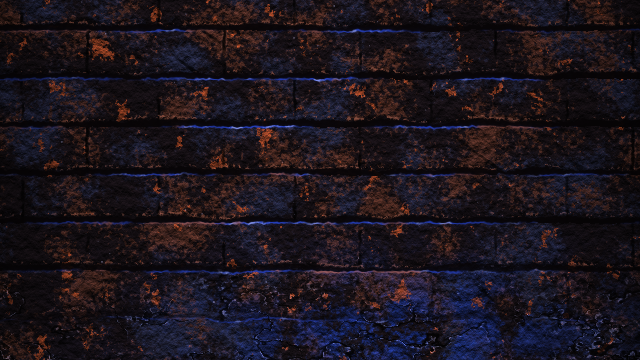
A Shadertoy shader for this texture:

```glsl
// Weathered dark brick wall with rust patches, blue-lit ledges and cracked blue paint at the base.

vec2 gradientAt(vec2 cell) {
    float angle = 6.2832 * fract(sin(dot(cell, vec2(127.1, 311.7))) * 43758.5);
    return vec2(cos(angle), sin(angle));
}

float noise(vec2 p) {
    vec2 i = floor(p), f = fract(p);
    vec2 u = f * f * f * (f * (f * 6.0 - 15.0) + 10.0);
    vec2 e = vec2(1.0, 0.0);
    float low = mix(dot(gradientAt(i), f), dot(gradientAt(i + e), f - e), u.x);
    float high = mix(dot(gradientAt(i + e.yx), f - e.yx), dot(gradientAt(i + 1.0), f - 1.0), u.x);
    return mix(low, high, u.y);
}

float fbm(vec2 p) {
    float sum = 0.0, amplitude = 1.0;
    for (int i = 0; i < 5; i++) {
        sum += amplitude * noise(p);
        p = mat2(1.6, 1.2, -1.2, 1.6) * p + 17.3;
        amplitude *= 0.55;
    }
    return sum;
}

void mainImage(out vec4 fragColor, in vec2 fragCoord) {
    vec2 p = fragCoord / iResolution.y;
    float across = fragCoord.x / iResolution.x;
    float pixel = 1.0 / iResolution.y;
    float decay = 1.0 - smoothstep(0.1, 0.3, p.y + 0.1 * noise(p * 4.0));

    // Running-bond layout, chipped and bent by wear
    vec2 bend = vec2(noise(p * 9.0), noise(p * vec2(7.0, 3.0) + 40.0));
    vec2 q = p + (0.005 + 0.018 * decay) * bend + 0.005 * noise(p * 40.0) + 0.003 * noise(p * 95.0);
    float course = (q.y - 0.914) / 0.1335;
    float row = floor(course), v = fract(course);
    float column = (q.x - mix(0.44, 0.243, mod(row, 2.0))) / 0.3785;
    float jointDistance = abs(fract(column + 0.5) - 0.5) * 0.3785;
    float brickTone = noise(vec2(floor(column), row) * 3.7 + 0.4);

    // Grimy brick faces: soot, navy paint, brown rust and bright flakes
    float grain = fbm(p * 75.0);
    float patches = fbm(p * 7.0 + 3.0);
    float flakes = fbm(p * vec2(13.0, 10.0) + 61.0);
    vec3 color = mix(vec3(0.075, 0.055, 0.07), vec3(0.115, 0.125, 0.21),
                     smoothstep(-0.1, 0.5, fbm(p * 5.0 + 20.0) + 0.45 * grain));
    float rust = smoothstep(0.05, 0.55, patches + 0.75 * grain + 0.4 * brickTone);
    color = mix(color, vec3(0.28, 0.15, 0.115), 0.85 * rust);
    float ember = smoothstep(0.46, 0.62, flakes + 0.35 * grain + 0.25 * patches);
    color = mix(color, vec3(0.54, 0.23, 0.12), 0.85 * ember);

    // Blue paint pooled at the lower right of centre
    vec2 pool = (p - vec2(1.12, 0.08)) / vec2(0.55, 0.17);
    float paint = exp(-dot(pool, pool)) * smoothstep(-0.3, 0.3, fbm(p * 8.0 + 90.0) + 0.5 * grain);
    color = mix(color, vec3(0.08, 0.15, 0.42), 0.9 * paint * (1.0 - 0.7 * ember));

    // Surface relief lit from above, and sparse slanted scratches
    float relief = fbm(p * 34.0) - fbm((p + vec2(0.0, 0.003)) * 34.0);
    color *= clamp(1.0 + 2.0 * relief, 0.3, 2.2);
    float scratch = noise(mat2(0.77, 0.64, -0.64, 0.77) * (p + 0.01 * bend) * vec2(6.0, 40.0));
    color *= 1.0 - 0.6 * smoothstep(0.35, 0.5, scratch) * smoothstep(0.0, 0.3, noise(p * 3.0 + 12.0));

    // Faint upright joints
    float jointWear = smoothstep(-0.35, 0.2, noise(p * 14.0 + 5.0)) * (1.0 - 0.8 * decay);
    color *= 1.0 - 0.75 * jointWear * (1.0 - smoothstep(0.001, 0.004 + pixel, jointDistance));
    color += vec3(0.1, 0.07, 0.07) * jointWear * exp(-pow((jointDistance - 0.006) / 0.002, 2.0)) * rust;

    // Ragged shadow under each course with a crumbling lip
    float bedWear = 1.0 - 0.8 * decay;
    float edge = 0.12 + 0.1 * noise(vec2(p.x * 9.0, row * 5.3)) + 0.05 * grain;
    float gap = 1.0 - smoothstep(edge - 0.02, edge + 0.02, v);
    color *= mix(1.0, 0.65 + 0.35 * smoothstep(0.1, 0.35, v), bedWear);
    float lip = exp(-pow((v - edge - 0.03) / 0.025, 2.0)) * smoothstep(0.0, 0.4, grain + 0.5 * patches);
    color += vec3(0.25, 0.15, 0.12) * lip * bedWear;
    color = mix(color, vec3(0.03, 0.018, 0.025), 0.92 * gap * bedWear);

    // Broken blue light catching the top edge of each course
    float ledge = floor(course + 0.5);
    float ledgeDistance = min(v, 1.0 - v) * 0.1335;
    float lit = smoothstep(-0.25, 0.4, noise(vec2(p.x * 3.5, ledge * 7.3)) + 0.45 * noise(vec2(p.x * 28.0, ledge * 2.7)));
    lit *= (1.0 - 0.4 * decay) * (0.5 + 0.5 * sin(3.1416 * across));
    float rim = 1.0 - smoothstep(0.0004, 0.0016 + pixel, ledgeDistance);
    float glint = smoothstep(0.0, 0.55, noise(vec2(p.x * 22.0, ledge * 3.1)) + 0.4 * grain);
    vec3 rimColor = mix(vec3(0.12, 0.19, 0.55), vec3(0.46, 0.5, 0.74), glint);
    rimColor = mix(rimColor, vec3(0.55, 0.3, 0.22), smoothstep(0.1, 0.4, patches));
    color = mix(color, rimColor, rim * lit);
    color += vec3(0.02, 0.05, 0.17) * lit * exp(-ledgeDistance * 260.0);

    // Peeling plaster: dark cracks beside thin pale raised edges
    for (int layer = 0; layer < 2; layer++) {
        float k = float(layer);
        float peel = fbm(p * vec2(3.5, 5.0) * (1.0 + 0.7 * k) + 33.0 + 19.0 * k);
        float peeling = decay * smoothstep(-0.25, 0.15, noise(p * 6.0 + 70.0 + 9.0 * k));
        float crack = 1.0 - smoothstep(0.01, 0.05, abs(peel));
        float flap = 1.0 - smoothstep(0.005, 0.03, abs(peel - 0.05));
        color *= 1.0 - 0.75 * crack * peeling;
        color += vec3(0.25, 0.25, 0.33) * flap * peeling * smoothstep(-0.2, 0.4, grain);
    }

    // Pale chips and darkened sides
    float chip = smoothstep(0.45, 0.6, noise(p * 90.0 + 8.0)) * smoothstep(0.0, 0.35, noise(p * 6.0 + 51.0));
    color += vec3(0.26, 0.26, 0.33) * chip * (1.0 - gap);
    color *= 0.6 + 0.45 * pow(sin(3.1416 * clamp(across, 0.0, 1.0)), 0.6);
    fragColor = vec4(clamp(color, 0.0, 1.0), 1.0);
}
```
